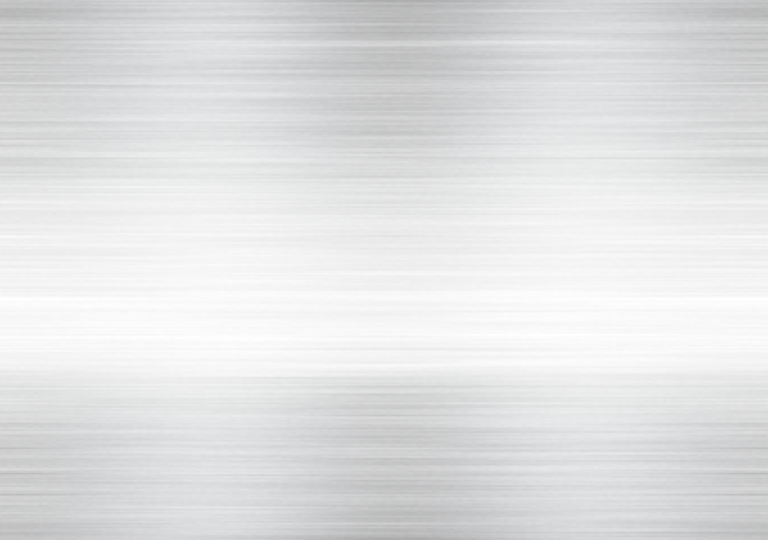
Reproduce this texture procedurally as a Shadertoy shader.

```glsl
const int STOP_COUNT = 11;
// Height and brightness of the vertical sheen; both ends agree so it wraps
const vec2 SHEEN[STOP_COUNT] = vec2[STOP_COUNT](
    vec2(0.00, 0.775), vec2(0.07, 0.820), vec2(0.20, 0.835), vec2(0.26, 0.880),
    vec2(0.33, 0.950), vec2(0.39, 0.982), vec2(0.52, 0.948), vec2(0.63, 0.918),
    vec2(0.69, 0.875), vec2(0.82, 0.840), vec2(1.00, 0.775));

const float TAU = 6.2831853;
const float BAND_SHIFT = 0.015;      // offset of the vertical light bands
const float BAND_SHADE = 0.70;       // darkness kept inside a light band
const float EDGE_SHADE = 1.05;       // darkness at the side edges
const float CENTRE_SHADE = 1.27;     // darkness along the middle
const float FINE_AMOUNT = 0.024;
const float MEDIUM_AMOUNT = 0.020;
const float BROAD_AMOUNT = 0.014;
const float SCRATCH_AMOUNT = 0.055;
const float GRAIN_AMOUNT = 0.010;
const float HIGHLIGHT_CONTRAST = 0.5; // streak strength left in the highlight
const vec3 WARM_TINT = vec3(-0.001, 0.002, -0.002);
const vec3 COOL_TINT = vec3(-0.004, 0.000, 0.008);

// Integer hash of a lattice cell, from 0 to 1
float hash(ivec2 cell, int seed) {
    uint h = uint(cell.x) * 1597334673u ^ uint(cell.y) * 3812015801u;
    h ^= uint(seed) * 2654435769u;
    h = (h ^ (h >> 16)) * 2246822519u;
    h = (h ^ (h >> 13)) * 3266489917u;
    return float((h ^ (h >> 16)) >> 8) / 16777216.0;
}

// Value noise from -1 to 1 that wraps after a whole number of cells
float noise(vec2 uv, ivec2 cells, int seed) {
    vec2 p = uv * vec2(cells);
    ivec2 a = ivec2(floor(p)) % cells;
    ivec2 b = (a + 1) % cells;
    vec2 f = fract(p);
    f = f * f * (3.0 - 2.0 * f);
    float low = mix(hash(a, seed), hash(ivec2(b.x, a.y), seed), f.x);
    float high = mix(hash(ivec2(a.x, b.y), seed), hash(b, seed), f.x);
    return mix(low, high, f.y) * 2.0 - 1.0;
}

float sheen(float y) {
    float light = SHEEN[0].y;
    for (int i = 1; i < STOP_COUNT; i++) {
        float t = (y - SHEEN[i - 1].x) / (SHEEN[i].x - SHEEN[i - 1].x);
        light = mix(light, SHEEN[i].y, clamp(t, 0.0, 1.0));
    }
    return light;
}

// Long horizontal brush marks in several widths, plus short grain
float brushMarks(vec2 uv) {
    float marks = FINE_AMOUNT * noise(uv, ivec2(6, 300), 1);
    marks += MEDIUM_AMOUNT * noise(uv, ivec2(3, 150), 2);
    marks += BROAD_AMOUNT * noise(uv, ivec2(2, 45), 3);
    float scratch = noise(uv, ivec2(2, 130), 4);
    marks += SCRATCH_AMOUNT * scratch * pow(abs(scratch), 4.0);
    marks += GRAIN_AMOUNT * noise(uv, ivec2(170, 300), 5);
    return marks;
}

void mainImage(out vec4 fragColor, in vec2 fragCoord) {
    vec2 uv = fragCoord / iResolution.xy;

    // Vertical light bands soften the shade, the middle deepens it
    float x = uv.x - BAND_SHIFT;
    float band = 0.5 - 0.5 * cos(2.0 * TAU * x);
    float centre = 0.5 - 0.5 * cos(TAU * x);
    float shade = mix(mix(EDGE_SHADE, CENTRE_SHADE, centre), BAND_SHADE, band);
    float light = 1.0 - (1.0 - sheen(uv.y)) * shade;

    // Brushing fades within the highlight
    float highlight = smoothstep(0.82, 0.98, light);
    light += brushMarks(uv) * mix(1.0, HIGHLIGHT_CONTRAST, highlight);

    // Cool tint in the bands and shade, warm tint in the highlight
    vec3 shadeTint = COOL_TINT * mix(0.4, 1.0, band);
    vec3 color = vec3(light) + mix(shadeTint, WARM_TINT, highlight);
    fragColor = vec4(clamp(color, 0.0, 1.0), 1.0);
}
```
